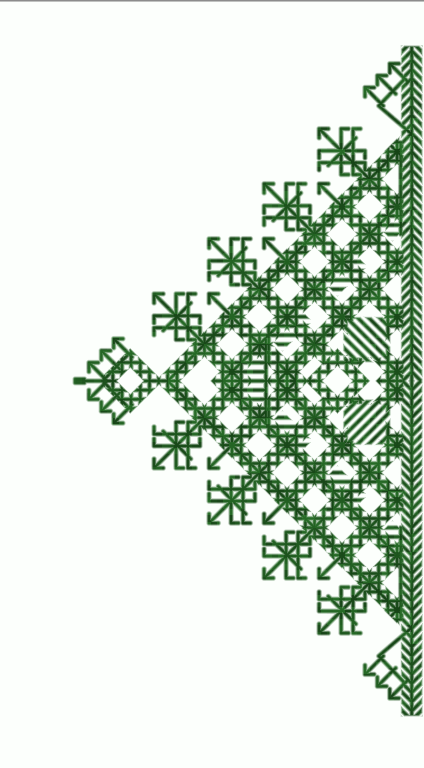
Give the GLSL for this pattern, as a WebGL 1 fragment shader.

```glsl
precision highp float;
// Green cross-stitch motif: a mirrored stepped triangle of lattice, stars and feathers.
uniform vec2 u_resolution;

#define STITCHES 83.75   // stitches over the canvas height
#define TIP_X 18.3       // where the triangle starts, in stitches
#define AXIS_Y 0.504     // mirror axis, share of height
#define CELL 6.0         // lattice period in stitches
#define SPINE_X 26.6     // right-hand column
#define SPINE_TOP 36.3
#define PAPER vec3(0.99, 1.0, 0.99)
#define THREAD vec3(0.15, 0.42, 0.15)
#define SHADE vec3(0.06, 0.20, 0.06)

float hash(vec2 p) {
  return fract(sin(dot(p, vec2(127.1, 311.7))) * 43758.5453);
}

float segment(vec2 p, vec2 a, vec2 b) {
  vec2 pa = p - a, ba = b - a;
  return length(pa - ba * clamp(dot(pa, ba) / dot(ba, ba), 0.0, 1.0));
}

float box(vec2 p, vec2 halfSize) {
  vec2 q = abs(p) - halfSize;
  return max(q.x, q.y);
}

// Distance to the nearest multiple of a period
float nearest(float x, float period) {
  return abs(mod(x + 0.5 * period, period) - 0.5 * period);
}

// Arrow pointing up and left, tip at the origin
float arrow(vec2 p, float len) {
  float d = segment(p, vec2(0.0), vec2(len, -len));
  d = min(d, segment(p, vec2(0.0), vec2(1.0, 0.0)));
  return min(d, segment(p, vec2(0.0), vec2(0.0, -1.0)));
}

// Star with flagged bars, symmetric about its arrow
float star(vec2 p) {
  float d = arrow(p - vec2(-2.5, 2.5), 5.5);
  d = min(d, segment(p, vec2(-1.5), vec2(1.5)));
  for (int i = 0; i < 2; i++) {
    float o = float(i) * 1.3 - 0.1;
    for (int j = 0; j < 2; j++) {
      vec2 q = j == 0 ? p : -p.yx;
      d = min(d, segment(q, vec2(o, -2.5), vec2(o, 2.5)));
      d = min(d, segment(q, vec2(o, 2.5), vec2(o + 0.8, 2.5)));
      d = min(d, segment(q, vec2(o, -2.5), vec2(o + 0.8, -2.5)));
    }
  }
  return d;
}

// Three parallel arrows on a diagonal stem
float feather(vec2 p) {
  float d = segment(p, vec2(1.5, -2.0), vec2(4.2, 0.8));
  for (int i = 0; i < 3; i++)
    d = min(d, arrow(p - vec2(1.35, 1.3) * float(i), 2.0));
  return d;
}

// Diagonal chains of crossed squares, with hatched patches
float lattice(vec2 p, vec2 grid) {
  float a = p.x - p.y, b = p.x + p.y;
  float da = nearest(a, CELL), db = nearest(b - 2.0, CELL);
  float mesh = min(grid.x, grid.y);
  float rising = min(max(mesh, da - 1.1), da * 0.707);
  float falling = min(max(mesh, db - 1.1), max(db * 0.707, da - 2.0));
  float d = min(rising, max(falling, 5.0 - b));

  // Hatched triangles below the second diagonal
  float patches = max(abs(a - 7.5) - 1.5, nearest(b - 7.0, 2.0 * CELL) - 3.0);
  d = min(d, max(grid.y, patches));
  float wedge = max(5.5 - a, p.x - 10.7);
  d = min(d, max(grid.y, wedge));
  d = min(d, segment(p, vec2(10.7, 0.0), vec2(10.7, 4.5)));

  // Open diamond on the axis and slanted patch above it
  float ring = abs(p.x - 18.5) + p.y;
  d = max(d, 3.5 - ring);
  vec2 shifted = abs(fract(p + vec2(0.0, 0.5)) - 0.5);
  d = min(d, max(min(shifted.x, shifted.y), abs(ring - 2.6) - 0.7));
  float slant = box(p - vec2(21.7, 4.5), vec2(2.3, 2.2));
  d = max(d, -slant);
  d = min(d, max(nearest(b, 1.2) * 0.707, slant));
  return max(d, max(-a - 1.2, p.x - 25.5));
}

// Right column: stem with slanted teeth
float spine(vec2 p) {
  float x = p.x - SPINE_X;
  float teeth = max(nearest(p.y + abs(x), 1.0) * 0.707, abs(x) - 0.9);
  float d = min(abs(x), teeth);
  d = max(d, p.y - SPINE_TOP);
  return min(d, segment(p, vec2(25.4, 16.0), vec2(25.4, 26.0)));
}

void main() {
  vec2 uv = gl_FragCoord.xy / u_resolution.y;
  vec2 p = vec2(uv.x * STITCHES - TIP_X, abs(uv.y - AXIS_Y) * STITCHES);
  vec2 grid = abs(fract(p + 0.5) - 0.5);

  float d = min(lattice(p, grid), spine(p));

  // Stars and lone arrows along the outer edge
  for (int i = 0; i < 4; i++) {
    vec2 q = p - CELL * float(i);
    d = min(d, star(q - vec2(1.0, 7.0)));
    if (i < 3) d = min(d, arrow(q - vec2(4.5, 9.5), 2.5));
  }

  // Feathered ends, left diamond and its link
  d = min(d, feather(p - vec2(-8.6, 2.0)));
  d = min(d, feather(p - vec2(21.5, 32.0)));
  d = min(d, segment(p, vec2(23.0, 30.0), vec2(26.5, 27.0)));
  d = min(d, arrow(p - vec2(-10.1, 0.2), 0.4));
  d = min(d, segment(p, vec2(-10.1, 0.0), vec2(-7.0, 0.0)));
  float ring = abs(p.x + 4.1) + p.y;
  d = min(d, max(min(grid.x, grid.y), abs(ring - 2.5) - 0.8));
  d = min(d, segment(p, vec2(-1.7, 0.0), vec2(0.5, 0.0)));

  // Soft thread ink, shaded unevenly from stitch to stitch
  float ink = 1.0 - smoothstep(0.04, 0.38, d);
  vec3 thread = mix(THREAD, SHADE, 0.7 * hash(floor(p * 1.5)));
  vec3 color = mix(PAPER, thread, ink);

  // Thin grey rule at the top edge
  color = mix(color, vec3(0.55), smoothstep(0.997, 0.999, uv.y));
  gl_FragColor = vec4(color, 1.0);
}
```
